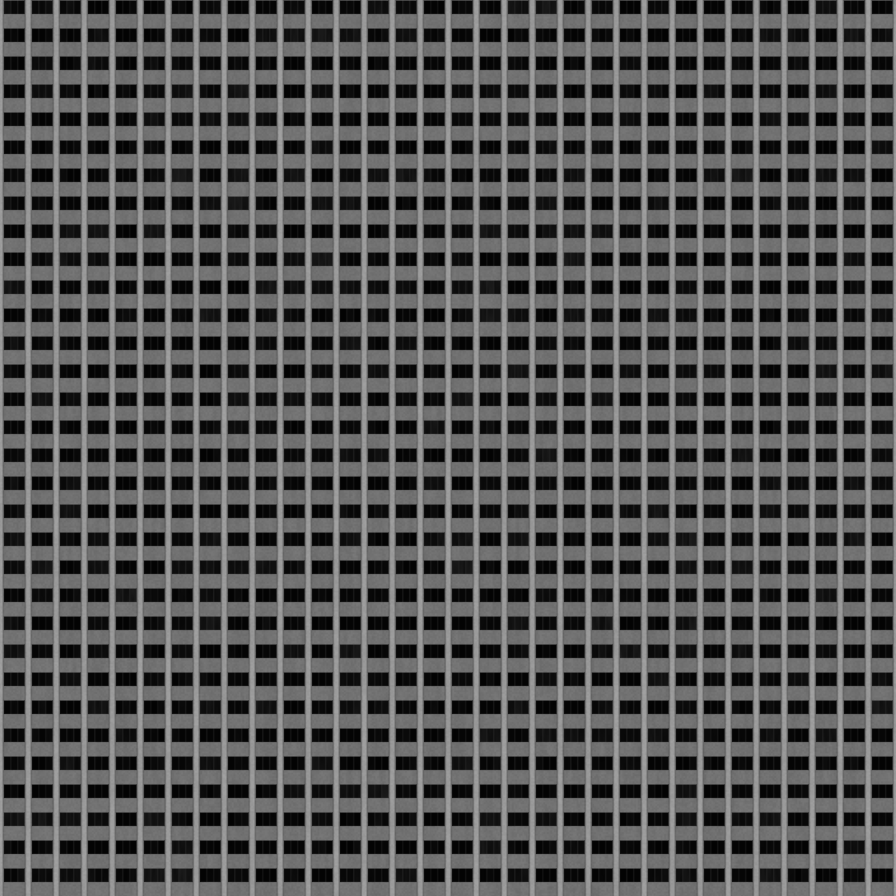
This pattern is drawn by a three.js fragment shader. Its source:

```glsl
varying vec2 vUv;

const float REPEATS = 32.0;                       // bays across and floors up
const vec2 WINDOW_CENTER = vec2(0.51, 0.74);      // in units of one bay
const vec2 WINDOW_HALF = vec2(0.37, 0.24);
const float PILLAR_CENTER = 0.01;
const float PILLAR_HALF = 0.105;
const float MULLION_HALF = 0.022;
const float PANES = 3.0;
const float SOFTNESS = 0.03;                      // half width of a smoothed edge

const float CONCRETE = 0.445;
const float PILLAR_FLANK = 0.47;
const float PILLAR_RIDGE = 0.605;
const float GLASS = 0.012;
const float BLIND = 0.085;
const float MULLION = 0.12;
const float GRAIN = 0.035;
const float STAIN = 0.03;

float hash(vec2 p) {
  vec3 q = fract(vec3(p.xyx) * 0.1031);
  q += dot(q, q.yzx + 33.33);
  return fract((q.x + q.y) * q.z);
}

// Value noise that wraps after a whole number of lattice cells.
float wrapNoise(vec2 uv, vec2 cells) {
  vec2 p = uv * cells;
  vec2 i = floor(p);
  vec2 f = fract(p);
  f = f * f * (3.0 - 2.0 * f);
  vec2 a = mod(i, cells);
  vec2 b = mod(i + 1.0, cells);
  return mix(mix(hash(a), hash(vec2(b.x, a.y)), f.x),
             mix(hash(vec2(a.x, b.y)), hash(b), f.x), f.y);
}

// Coverage of the region where the signed distance is negative.
float inside(float d) {
  return 1.0 - smoothstep(-SOFTNESS, SOFTNESS, d);
}

float boxDistance(vec2 p, vec2 halfSize) {
  vec2 d = abs(p) - halfSize;
  return length(max(d, 0.0)) + min(max(d.x, d.y), 0.0);
}

// Dark panes with blinds of varying brightness and thin mullions.
float windowShade(vec2 p, vec2 bay) {
  float across = clamp((p.x / WINDOW_HALF.x + 1.0) * 0.5, 0.0, 0.999) * PANES;
  float pane = floor(across);
  float paneTone = hash(bay * vec2(PANES, 1.0) + vec2(pane, 57.0));
  float bayTone = hash(bay + 113.0);
  float blind = 0.35 * pow(paneTone, 3.0) + 0.65 * pow(bayTone, 4.0);
  float folds = 0.75 + 0.5 * wrapNoise(vUv, vec2(384.0, 64.0));
  float shade = GLASS + BLIND * blind * folds;

  float paneWidth = 2.0 * WINDOW_HALF.x / PANES;
  float toMullion = abs(abs(p.x) - 0.5 * paneWidth);
  float mullionTone = MULLION * (0.55 + 0.45 * bayTone);
  return mix(shade, mullionTone, inside(toMullion - MULLION_HALF));
}

void main() {
  vec2 grid = vUv * REPEATS;
  vec2 bay = mod(floor(grid), REPEATS);
  vec2 cell = fract(grid);

  // Concrete with fine grain and upright weather streaks.
  float grain = wrapNoise(vUv, vec2(512.0)) - 0.5;
  float streak = wrapNoise(vUv, vec2(192.0, 24.0)) - 0.5;
  float wear = GRAIN * grain + STAIN * streak;
  float shade = CONCRETE + wear;

  // Soft shadow where the spandrel meets the pillar.
  float fromPillar = abs(fract(grid.x - PILLAR_CENTER + 0.5) - 0.5);
  shade *= 1.0 - 0.14 * inside(fromPillar - PILLAR_HALF - 0.03);

  // Recessed window.
  vec2 p = cell - WINDOW_CENTER;
  float opening = inside(boxDistance(p, WINDOW_HALF));
  shade = mix(shade, windowShade(p, bay), opening);

  // Rounded pillar running the full height.
  float ridge = 1.0 - smoothstep(0.045, PILLAR_HALF, fromPillar);
  float pillar = mix(PILLAR_FLANK, PILLAR_RIDGE, ridge) + wear;
  shade = mix(shade, pillar, inside(fromPillar - PILLAR_HALF));

  gl_FragColor = vec4(vec3(shade), 1.0);
}
```
